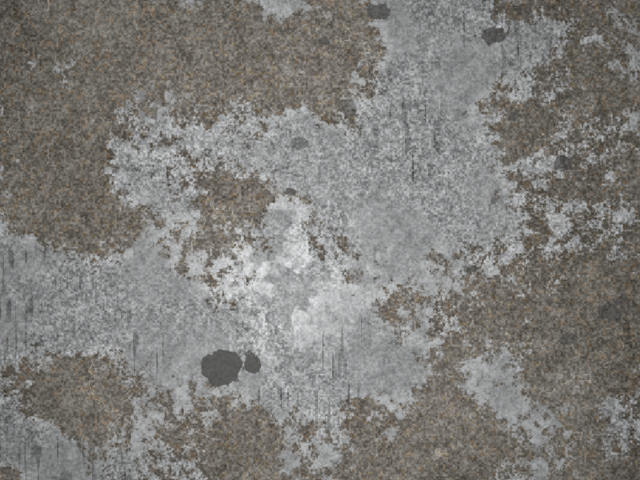
Write a Shadertoy shader that draws this texture.

```glsl
// Worn concrete floor: brown grainy ground under flaking grey paint.
// A broad layout plus fractal noise decides where paint survives; fine noise
// frays its edges, then wear, stains, grain and uneven light are added.

float hash(vec2 p) {
    vec3 q = fract(p.xyx * 0.1031);
    q += dot(q, q.yzx + 33.33);
    return fract((q.x + q.y) * q.z);
}

float noise(vec2 p) {
    vec2 i = floor(p), f = fract(p);
    f = f * f * (3.0 - 2.0 * f);
    return mix(mix(hash(i), hash(i + vec2(1, 0)), f.x),
               mix(hash(i + vec2(0, 1)), hash(i + vec2(1, 1)), f.x), f.y);
}

float fbm(vec2 p) {
    float sum = 0.0, amp = 0.516;
    for (int i = 0; i < 5; i++) {
        sum += amp * noise(p);
        p = mat2(1.6, 1.2, -1.2, 1.6) * p + 17.3;
        amp *= 0.5;
    }
    return sum;
}

float glow(vec2 p, vec2 centre, vec2 size) {
    vec2 d = (p - centre) / size;
    return exp(-dot(d, d));
}

// Broad regions where the paint has lasted
float paintLayout(vec2 p) {
    float a = glow(p, vec2(0.95, 0.90), vec2(0.34, 0.25));
    a += glow(p, vec2(0.88, 0.60), vec2(0.22, 0.13));
    a += glow(p, vec2(0.60, 0.39), vec2(0.13, 0.17));
    a += glow(p, vec2(0.78, 0.22), vec2(0.22, 0.07));
    a += glow(p, vec2(0.30, 0.50), vec2(0.12, 0.20));
    a += glow(p, vec2(0.08, 0.38), vec2(0.16, 0.11));
    a += glow(p, vec2(0.05, 0.05), vec2(0.12, 0.08));
    return min(a, 1.1);
}

// Small round spots, denser toward the upper right
float spots(vec2 p, float wobble) {
    float m = 0.0;
    for (int i = 0; i < 18; i++) {
        float k = float(i);
        vec2 c = vec2(1.33 * sqrt(hash(vec2(k, 3.0))), sqrt(hash(vec2(k, 8.0))));
        float r = mix(0.005, 0.02, pow(hash(vec2(k, 21.0)), 2.0));
        float d = length((p - c) * vec2(0.85, 1.0)) - r + wobble * 0.02;
        m = max(m, (1.0 - smoothstep(-0.002, 0.003, d)) * mix(0.35, 0.8, hash(vec2(k, 5.0))));
    }
    return m;
}

void mainImage(out vec4 fragColor, in vec2 fragCoord) {
    vec2 p = fragCoord / iResolution.y;
    float fine = fbm(p * 60.0 + 5.0) - 0.5;
    float grain = 0.6 * noise(p * 200.0) + 0.4 * noise(p * 310.0 + 40.0) - 0.5;
    float patches = fbm(p * 6.0 + 31.0);

    // Concrete with rusty flecks
    vec3 concrete = vec3(0.445, 0.428, 0.402) + 0.12 * (patches - 0.5) + 0.16 * fine + 0.30 * grain;
    float rust = smoothstep(0.62, 0.85, noise(p * 150.0 + 70.0));
    concrete += rust * vec3(0.045, 0.015, -0.02);

    // Thin pale scuffs, broken into short pieces
    float vein = abs(fbm(p * 8.0 + 60.0) - 0.5);
    float scuff = (1.0 - smoothstep(0.002, 0.014, vein)) * smoothstep(0.58, 0.75, noise(p * 11.0 + 9.0));
    concrete += 0.12 * scuff * vec3(1.0, 0.95, 0.86);

    // Paint cover: ragged islands with speckled rims
    vec2 warp = 0.035 * vec2(noise(p * 13.0), noise(p * 13.0 + 50.0));
    float cover = fbm((p + warp) * 5.5) - 0.5 + 0.30 * paintLayout(p) - 0.13;
    float mask = smoothstep(-0.05, 0.07, cover + 0.34 * fine + 0.14 * grain);

    // Paint surface: crumbly in places, smooth in others, with bright flakes
    float crumbly = 1.0 - smoothstep(0.42, 0.62, patches);
    vec3 paint = vec3(0.555, 0.560, 0.562) + mix(0.18, 0.38, crumbly) * grain + 0.16 * fine;
    float bright = glow(p, vec2(0.60, 0.40), vec2(0.14, 0.16));
    float flake = smoothstep(-0.08, 0.10, fbm(p * 24.0 + 12.0) - 0.5 + 0.4 * fine);
    paint += bright * (0.05 + 0.16 * flake);
    paint += 0.07 * (1.0 - smoothstep(0.0, 0.12, abs(cover - 0.05))) * flake;

    // Vertical scratches worn through the paint
    float streak = smoothstep(0.70, 0.88, noise(p * vec2(150.0, 17.0)));
    paint -= 0.12 * streak * smoothstep(0.5, 0.75, noise(p * 7.0 + 22.0));

    vec3 col = mix(concrete, paint, mask);

    // Dark spots and one large two-lobed stain
    col = mix(col, vec3(0.30, 0.30, 0.295) + 0.1 * grain, spots(p, fine));
    float lobe = length((p - vec2(0.465, 0.235)) * vec2(0.85, 1.0)) - 0.037;
    lobe = min(lobe, length(p - vec2(0.525, 0.245)) - 0.019);
    float stain = 1.0 - smoothstep(-0.002, 0.003, lobe + 0.025 * fine);
    col = mix(col, vec3(0.325, 0.325, 0.32) + 0.06 * grain, 0.92 * stain);

    // Light falls off from the middle
    vec2 fromLight = p - vec2(0.64, 0.47);
    col *= 1.06 - 0.38 * dot(fromLight, fromLight);
    fragColor = vec4(clamp(col, 0.0, 1.0), 1.0);
}
```
